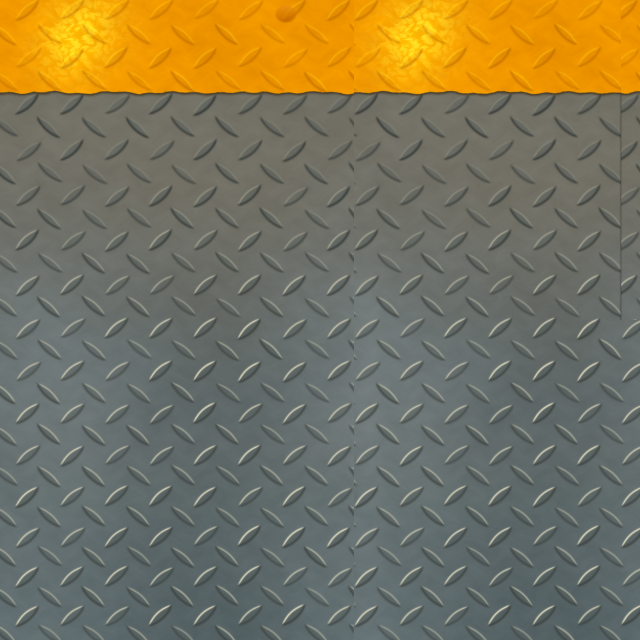
Reproduce this texture procedurally as a three.js fragment shader.

```glsl
varying vec2 vUv;

#define TILE_WIDTH 0.530
#define SEAM_X 0.5534
#define COLUMN 0.0695
#define FIRST_LUG vec2(0.043, 0.0156)
#define ROW_TOP 0.0745
#define ROW_SHRINK 0.000495
#define LUG_LENGTH 0.0240
#define LUG_WIDTH 0.0061
#define PAINT_EDGE 0.1445
#define SOFT 0.0014

float hash(vec2 p) {
  return fract(sin(dot(p, vec2(127.1, 311.7))) * 4375.85);
}

float bell(float x, float width) {
  return exp(-x * x / (width * width));
}

// Distance to the nearest scattered point
float cellular(vec2 p) {
  vec2 cell = floor(p);
  float nearest = 2.0;
  for (int j = -1; j <= 1; j++) {
    for (int i = -1; i <= 1; i++) {
      vec2 c = cell + vec2(float(i), float(j));
      vec2 point = c + vec2(hash(c), hash(c + 17.3));
      nearest = min(nearest, distance(p, point));
    }
  }
  return nearest;
}

float grime(vec2 p) {
  float sum = 0.0;
  float amp = 0.5;
  for (int i = 0; i < 4; i++) {
    p += 0.7 * sin(p.yx * 1.3 + 1.9);
    sum += amp * sin(p.x) * sin(p.y);
    p = mat2(1.6, 1.2, -1.2, 1.6) * p;
    amp *= 0.55;
  }
  return sum;
}

// One raised lug per grid point: body, lit rim, shaded rim
vec3 lug(vec2 grid, float rowHeight, float lean, float halfWidth) {
  vec2 id = floor(grid + 0.5);
  float wear = hash(id + lean * 5.3);
  vec2 p = (grid - id) * vec2(COLUMN, -rowHeight);
  p += 0.0035 * (vec2(wear, hash(id.yx + lean)) - 0.5);
  vec2 axis = normalize(vec2(1.0, lean * (0.76 + 0.16 * wear)));
  float along = dot(p, axis);
  float across = dot(p, vec2(-axis.y, axis.x));
  float radius = (LUG_LENGTH * LUG_LENGTH + halfWidth * halfWidth) / (2.0 * halfWidth);
  float dist = length(vec2(along, abs(across) + radius - halfWidth)) - radius;
  float body = 1.0 - smoothstep(-SOFT, SOFT, dist);
  float upper = smoothstep(-0.0015, 0.0025, across);
  float lit = bell(dist + 0.0012, 0.0017) * upper;
  float shade = bell(dist - 0.0004, 0.0023) * (1.0 - upper);
  float ends = 1.0 - smoothstep(0.8, 1.15, abs(along) / LUG_LENGTH);
  return vec3(body, lit * ends, shade * ends) * (0.72 + 0.4 * wear);
}

void main() {
  float down = 1.0 - vUv.y;
  float strip = step(0.97, vUv.x) * step(down, 0.5);
  float tileX = vUv.x - TILE_WIDTH * step(SEAM_X, vUv.x) + 0.012 * strip;
  vec2 p = vec2(tileX, down);

  // Rows close up slightly towards the bottom
  float depth = down - FIRST_LUG.y;
  float rowHeight = sqrt(ROW_TOP * ROW_TOP - 4.0 * ROW_SHRINK * depth);
  float row = 2.0 * depth / (ROW_TOP + rowHeight);
  vec2 grid = vec2((tileX - FIRST_LUG.x) / COLUMN, row);
  vec3 rising = lug(grid, rowHeight, 1.0, LUG_WIDTH);
  vec3 falling = lug(grid - 0.5, rowHeight, -1.0, LUG_WIDTH * 0.87);

  // Bare steel: warm above, cool below, with broad vertical bands
  float band = cos(6.2832 * (vUv.x - 0.06) / TILE_WIDTH);
  float stain = grime(p * 13.0);
  float fine = grime(p * vec2(75.0, 110.0) + 4.0);
  float cool = smoothstep(0.22, 0.60, down + 0.04 * band + 0.04 * stain);
  vec3 steel = mix(vec3(0.45, 0.44, 0.395), vec3(0.405, 0.44, 0.44), cool);
  steel = mix(steel, vec3(0.36, 0.41, 0.42), smoothstep(0.55, 1.0, down));
  steel += band * 0.026 * smoothstep(0.2, 0.55, down) + 0.018 * stain + 0.018 * fine;
  steel += 0.018 * bell(vUv.x - SEAM_X - 0.02, 0.025) * cool;

  // Lugs on steel shine more towards the bottom
  float gloss = smoothstep(0.18, 0.58, down);
  vec3 cream = mix(vec3(0.59, 0.57, 0.50), vec3(0.80, 0.79, 0.70), gloss);
  vec3 dark = vec3(0.22, 0.235, 0.22);
  steel = mix(steel, vec3(0.32, 0.36, 0.35), 0.40 * rising.x + 0.42 * falling.x);
  steel = mix(steel, dark, clamp(0.80 * rising.z + 0.75 * falling.z, 0.0, 1.0) * mix(1.0, 0.75, gloss));
  float shine = rising.y * mix(0.45, 0.95, gloss) + falling.y * mix(0.38, 0.55, gloss);
  steel = mix(steel, cream, clamp(shine, 0.0, 1.0));
  steel *= 1.0 - 0.18 * bell(vUv.x - 0.97, 0.0015) * step(down, 0.5);

  // Painted strip with a broken glare
  vec3 paint = vec3(0.94, 0.59, 0.0) + vec3(0.03, 0.03, 0.0) * (stain + fine);
  float glare = bell(tileX - 0.124 + 0.25 * (down - 0.05), 0.058) * bell(down - 0.055, 0.065);
  float flecks = 1.0 - smoothstep(0.15, 0.75, cellular(p * 85.0 + fine));
  paint += glare * (vec3(0.05, 0.12, 0.01) + flecks * vec3(0.05, 0.17, 0.14));
  float paintShade = 0.10 * (rising.x + falling.x) + 0.40 * (rising.z + falling.z);
  paint = mix(paint, vec3(0.68, 0.37, 0.0), clamp(paintShade, 0.0, 1.0));
  paint += vec3(0.05, 0.10, 0.03) * (rising.y + falling.y);

  // Round stud in the paint
  vec2 studOffset = (vUv - vec2(0.4466, 0.978)) / vec2(0.016, 0.013);
  float stud = 1.0 - smoothstep(0.85, 1.15, length(studOffset));
  paint = mix(paint, vec3(0.82, 0.46, 0.0) + 0.09 * studOffset.y, stud * 0.65);

  // Ragged paint edge and its shadow
  float ragged = 0.0012 * sin(vUv.x * 61.0) + 0.0010 * sin(vUv.x * 173.0 + 2.0) + 0.0015 * fine;
  float below = down - PAINT_EDGE - ragged;
  steel = mix(steel, vec3(0.22, 0.18, 0.11), 0.8 * bell(below, 0.0035));
  vec3 color = mix(paint, steel, smoothstep(-SOFT, SOFT, below));

  gl_FragColor = vec4(clamp(color, 0.0, 1.0), 1.0);
}
```
